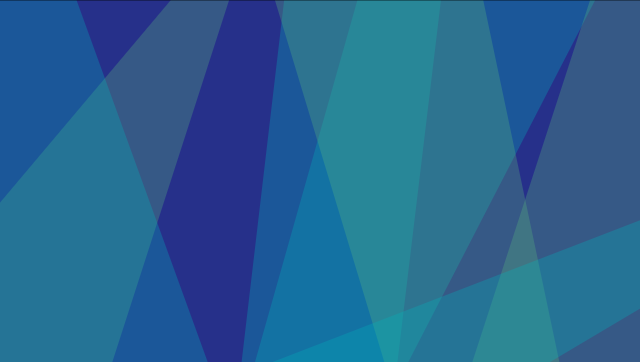
Give the GLSL for this background, as a WebGL 1 fragment shader.

```glsl
precision highp float;
// Translucent teal and sage beams crossing a flat indigo background.

uniform vec2 u_resolution;

const vec3 INDIGO = vec3(0.149, 0.188, 0.541);
const vec3 TEAL = vec3(0.0, 0.698, 0.735);
const vec3 SAGE = vec3(0.352, 0.722, 0.488);
const float OPACITY = 0.3;

// Coverage to the right of a line, given its x at the top and bottom edges.
float rightOf(vec2 uv, vec2 line) {
  float lean = (line.x - line.y) * u_resolution.x / u_resolution.y;
  float offset = uv.x - mix(line.y, line.x, uv.y);
  float pixels = offset * u_resolution.x / length(vec2(1.0, lean));
  return clamp(pixels + 0.5, 0.0, 1.0);
}

// Coverage between a left and a right line.
float beam(vec2 uv, vec2 left, vec2 right) {
  return rightOf(uv, left) * (1.0 - rightOf(uv, right));
}

// Lays a translucent tint over the colour below.
vec3 glaze(vec3 below, vec3 tint, float coverage) {
  return mix(below, tint, OPACITY * coverage);
}

void main() {
  vec2 uv = gl_FragCoord.xy / u_resolution;
  vec2 offLeft = vec2(-1.0);
  vec2 offRight = vec2(2.0);
  vec3 color = INDIGO;

  // Left pair
  color = glaze(color, SAGE, beam(uv, vec2(0.267, -0.210), vec2(0.358, 0.1755)));
  color = glaze(color, TEAL, beam(uv, offLeft, vec2(0.1195, 0.3245)));

  // Central beams
  color = glaze(color, TEAL, beam(uv, vec2(0.444, 0.3775), vec2(0.930, 0.638)));
  color = glaze(color, TEAL, beam(uv, vec2(0.5585, 0.3985), vec2(0.689, 0.621)));
  color = glaze(color, SAGE, beam(uv, vec2(0.4295, 0.6005), vec2(0.755, 0.874)));

  // Right side and the shallow beam across its foot
  color = glaze(color, SAGE, beam(uv, vec2(0.922, 0.738), offRight));
  color = glaze(color, TEAL, beam(uv, vec2(1.892, 0.426), vec2(1.8125, 0.8595)));

  // Thin shaded rim along the top
  float rim = clamp((uv.y - 0.9975) * u_resolution.y + 0.5, 0.0, 1.0);
  color *= 1.0 - 0.4 * rim;

  gl_FragColor = vec4(color, 1.0);
}
```
